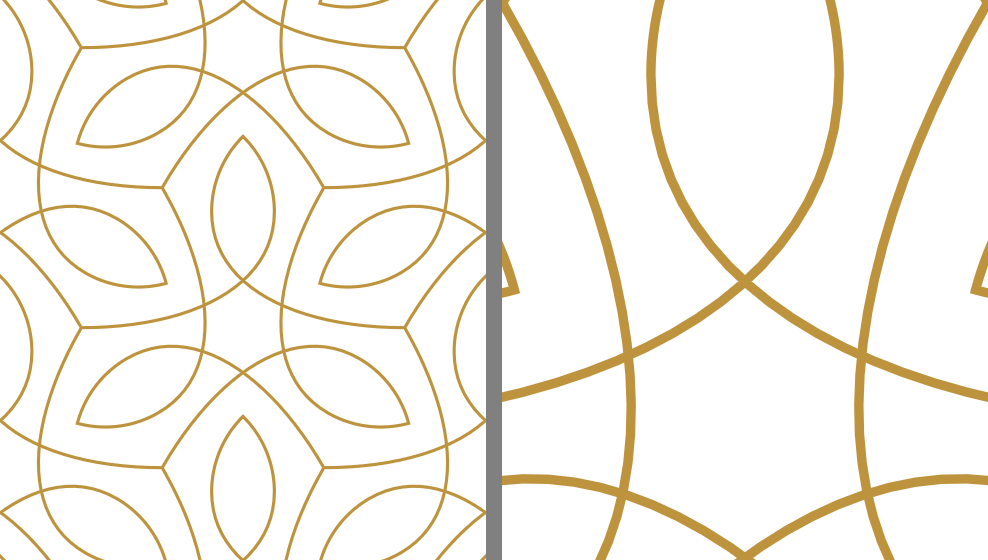
Left: the whole. Right: its middle third, enlarged.
Reproduce this pattern procedurally as a WebGL 1 fragment shader.

```glsl
precision highp float;

uniform vec2 u_resolution;

#define ROWS 2.0                          // repeats down the canvas
#define FLOWER_SHIFT vec2(0.0, -0.1703)   // flower centre, in repeats from mid canvas
#define LINE_WIDTH 0.0112                 // in repeats
#define LEAF_SIDE vec2(-0.112, 0.414)     // widest point of a leaf
#define LEAF_RADIUS 0.379                 // arc of the leaf tip
#define SIDE_HANDLE vec2(-0.112, 0.146)
#define JOINT_HANDLE vec2(0.1875, 0.0)
#define CURVE_STEPS 24
#define GOLD vec3(0.74, 0.58, 0.24)
#define PAPER vec3(1.0)

const float SQRT3 = 1.7320508;
const vec2 JOINT = vec2(1.0 / SQRT3, 0.0);
const vec2 TRIANGLE_CENTRE = vec2(0.5 / SQRT3, 0.5);
const vec2 MIRROR_NORMAL = vec2(-0.5, 0.5 * SQRT3);

float segmentDistance(vec2 p, vec2 a, vec2 b) {
  vec2 ab = b - a;
  return length(p - a - ab * clamp(dot(p - a, ab) / dot(ab, ab), 0.0, 1.0));
}

vec2 sweepPoint(float t) {
  float s = 1.0 - t;
  return s * s * s * LEAF_SIDE + 3.0 * s * s * t * SIDE_HANDLE
       + 3.0 * s * t * t * JOINT_HANDLE + t * t * t * JOINT;
}

// Curve from the side of a leaf, past the flower centre, to a three-way joint
float sweepDistance(vec2 p) {
  float d = 10.0;
  vec2 a = LEAF_SIDE;
  for (int i = 1; i <= CURVE_STEPS; i++) {
    vec2 b = sweepPoint(float(i) / float(CURVE_STEPS));
    d = min(d, segmentDistance(p, a, b));
    a = b;
  }
  return d;
}

// Upper half of a leaf edge; the open arc gives a sharp mitred tip
float tipDistance(vec2 p) {
  vec2 centre = LEAF_SIDE + vec2(LEAF_RADIUS, 0.0);
  return p.y < centre.y ? 10.0 : abs(length(p - centre) - LEAF_RADIUS);
}

// Offset from the nearest flower centre of the hexagonal lattice
vec2 nearestFlower(vec2 p) {
  vec2 period = vec2(SQRT3, 1.0);
  vec2 a = mod(p + 0.5 * period, period) - 0.5 * period;
  vec2 b = mod(p, period) - 0.5 * period;
  return dot(a, a) < dot(b, b) ? a : b;
}

vec2 reflectAcross(vec2 p) {
  return p - 2.0 * dot(p, MIRROR_NORMAL) * MIRROR_NORMAL;
}

// Fold the three mirror lines of a flower into one 60 degree wedge
vec2 foldFlower(vec2 p) {
  p.x = abs(p.x);
  if (dot(p, MIRROR_NORMAL) < 0.0) p = reflectAcross(p);
  p.x = abs(p.x);
  return p;
}

float latticeDistance(vec2 p) {
  vec2 q = foldFlower(nearestFlower(p)) - TRIANGLE_CENTRE;
  mat2 thirdTurn = mat2(-0.5, 0.5 * SQRT3, -0.5 * SQRT3, -0.5);
  float d = 10.0;
  // Three flowers meet at the corners of each triangle
  for (int corner = 0; corner < 3; corner++) {
    vec2 local = q + TRIANGLE_CENTRE;
    vec2 mirrored = vec2(-local.x, local.y);
    d = min(d, sweepDistance(local));
    d = min(d, sweepDistance(mirrored));
    d = min(d, sweepDistance(reflectAcross(local)));
    d = min(d, tipDistance(mirrored));
    q = thirdTurn * q;
  }
  return d;
}

void main() {
  float pixel = ROWS / u_resolution.y;
  vec2 p = (gl_FragCoord.xy - 0.5 * u_resolution) * pixel - FLOWER_SHIFT;
  float ink = clamp(0.5 + (0.5 * LINE_WIDTH - latticeDistance(p)) / pixel, 0.0, 1.0);
  gl_FragColor = vec4(mix(PAPER, GOLD, ink), 1.0);
}
```
